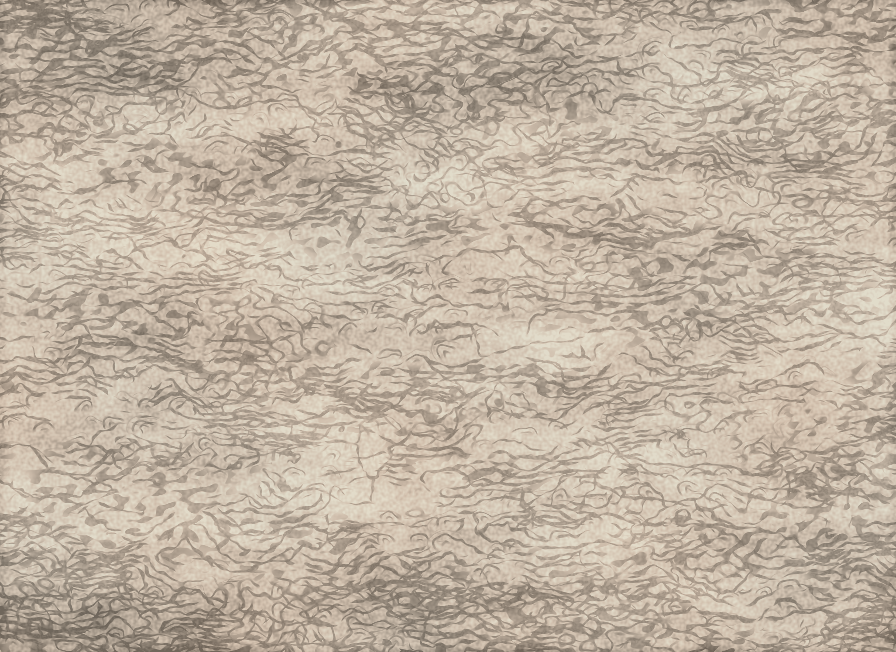
Reproduce this texture procedurally as a WebGL 1 fragment shader.

```glsl
precision highp float;
uniform vec2 u_resolution;

vec2 hash2(vec2 p) {
  vec3 q = fract(p.xyx * vec3(0.1031, 0.1030, 0.0973));
  q += dot(q, q.yzx + 33.33);
  return fract((q.xx + q.yz) * q.zy);
}

float cornerSlope(vec2 cell, vec2 offset) {
  float angle = 6.2832 * hash2(cell).x;
  return dot(vec2(cos(angle), sin(angle)), offset);
}

float gradientNoise(vec2 p) {
  vec2 i = floor(p), f = p - i;
  vec2 u = f * f * f * (f * (f * 6.0 - 15.0) + 10.0);
  vec2 e = vec2(1.0, 0.0);
  return mix(mix(cornerSlope(i, f), cornerSlope(i + e, f - e), u.x),
             mix(cornerSlope(i + e.yx, f - e.yx), cornerSlope(i + 1.0, f - 1.0), u.x), u.y);
}

float fbm(vec2 p) {
  float sum = 0.0, amp = 1.0;
  for (int i = 0; i < 4; i++) {
    sum += amp * gradientNoise(p);
    p = p * 2.1 + 17.3;
    amp *= 0.55;
  }
  return sum;
}

// Height of folded, peaked strata
float strata(vec2 p, float seed) {
  return p.y + 0.10 * abs(gradientNoise(p * vec2(4.5, 6.5) + seed))
    + 0.045 * gradientNoise(p * vec2(10.0, 13.0) + seed)
    + 0.012 * gradientNoise(p * vec2(34.0, 36.0) + seed)
    + 0.003 * gradientNoise(p * 85.0 + seed);
}

// Coverage of a pen line at a given distance and half width
float penLine(float dist, float halfWidth, float px) {
  return clamp((halfWidth - dist) / px + 0.5, 0.0, 1.0) * smoothstep(0.0, 0.0008, halfWidth);
}

// Contour lines of the strata, swelling and breaking along their length
float contours(vec2 p, float seed, float density, float sparse, float px) {
  float h = strata(p, seed);
  float e = 0.001;
  vec2 slope = vec2(strata(p + vec2(e, 0.0), seed) - h, strata(p + vec2(0.0, e), seed) - h) / e;
  float dist = abs(fract(h * density) - 0.5) / (density * max(length(slope), 0.35));
  float patches = gradientNoise(p * vec2(4.5, 11.0) + seed * 1.7)
    + 0.6 * gradientNoise(p * vec2(17.0, 30.0) + seed);
  float swell = 0.85 + 1.7 * gradientNoise(p * vec2(55.0, 70.0) + seed);
  return penLine(dist, 0.0021 * swell * smoothstep(sparse, sparse + 0.25, patches), px);
}

// Nested arcs, like small waves or tufts
float scallops(vec2 p, float px) {
  vec2 size = vec2(0.052, 0.036);
  vec2 home = floor(p / size);
  float ink = 0.0;
  for (int j = -1; j <= 1; j++) {
    for (int i = -1; i <= 1; i++) {
      vec2 cell = home + vec2(float(i), float(j));
      vec2 rnd = hash2(cell + 71.0);
      vec2 q = p - (cell + 0.2 + 0.6 * rnd) * size;
      q.x += (rnd.y - 0.5) * q.y;
      float r = length(q * vec2(1.0, 1.25)) + 0.006 * gradientNoise(p * 50.0);
      float ring = abs(fract(r / 0.0105) - 0.5) * 0.0105;
      float reach = 1.0 - smoothstep(0.022, 0.029, r + 0.012 * rnd.x);
      float upper = smoothstep(-0.002, 0.006, q.y + 1.2 * (rnd.x - 0.5) * q.x);
      ink = max(ink, penLine(ring, 0.0017, px) * reach * upper);
    }
  }
  return ink;
}

void main() {
  vec2 p = gl_FragCoord.xy / u_resolution.y;
  vec2 uv = gl_FragCoord.xy / u_resolution;
  float px = 1.0 / u_resolution.y;
  vec2 warped = p + 0.016 * vec2(gradientNoise(p * 13.0), gradientNoise(p * 13.0 + 40.0))
    + 0.005 * vec2(gradientNoise(p * 50.0), gradientNoise(p * 50.0 + 40.0));
  float wash = fbm(warped * vec2(2.6, 7.5) + 5.0);
  float mottle = fbm(warped * vec2(15.0, 26.0) + 51.0);

  // Stained margins, heaviest at the upper left and along the bottom
  float stain = smoothstep(0.72, 1.0, uv.y) * (1.0 - 0.6 * uv.x)
    + 0.8 * (1.0 - smoothstep(0.0, 0.24, uv.y));
  vec2 border = min(uv, 1.0 - uv);
  float rim = 1.0 - smoothstep(0.0, 0.012, min(border.x, border.y));

  // Long ridges and denser bundles of strokes
  float clear = 1.0;
  for (int i = 0; i < 4; i++) {
    float k = float(i);
    clear *= 1.0 - 0.9 * contours(p, 9.0 + 23.7 * k, 17.0 + 17.0 * k,
                                  -0.18 + 0.09 * k - 0.1 * stain, px);
  }

  // Tufts, slanted dabs and crackle gather in loose bands
  float band = gradientNoise(p * vec2(2.5, 8.0) + 31.0) + 0.4 * gradientNoise(p * 14.0);
  clear *= 1.0 - 0.85 * scallops(warped, px) * smoothstep(-0.02, 0.14, band);
  vec2 slant = vec2(warped.x + 0.6 * warped.y, warped.y - 0.35 * warped.x);
  float dabs = smoothstep(0.10, 0.22, gradientNoise(slant * vec2(36.0, 74.0)));
  clear *= 1.0 - 0.75 * dabs * smoothstep(-0.08, 0.22, 0.3 * stain - band - 0.25 * wash);
  float crackle = 1.0 - smoothstep(0.03, 0.10, abs(gradientNoise(warped * vec2(30.0, 46.0) + 8.0)));
  float crackleArea = gradientNoise(p * vec2(3.5, 8.0) + 63.0) + 0.2 * stain + 0.3 * mottle;
  clear *= 1.0 - 0.8 * crackle * smoothstep(0.10, 0.28, crackleArea);

  // Paper grain breaks up the ink
  float grain = gradientNoise(p * 190.0) + 0.6 * gradientNoise(p * 95.0 + 12.0);
  float ink = clamp((1.0 - clear) * (0.88 + 1.0 * grain), 0.0, 1.0);
  float tone = 0.79 + 0.30 * wash + 0.12 * mottle + 0.25 * grain
    - 0.54 * ink - 0.15 * stain - 0.16 * rim;

  vec3 inkGrey = vec3(0.44, 0.40, 0.355);
  vec3 sand = vec3(0.82, 0.755, 0.685);
  vec3 cream = vec3(0.885, 0.86, 0.79);
  vec3 color = mix(inkGrey, sand, clamp(tone / 0.7, 0.0, 1.0));
  color = mix(color, cream, clamp((tone - 0.7) / 0.3, 0.0, 1.0));
  color += vec3(0.014, -0.004, -0.012) * gradientNoise(p * 4.0 + 90.0);
  gl_FragColor = vec4(color, 1.0);
}
```
